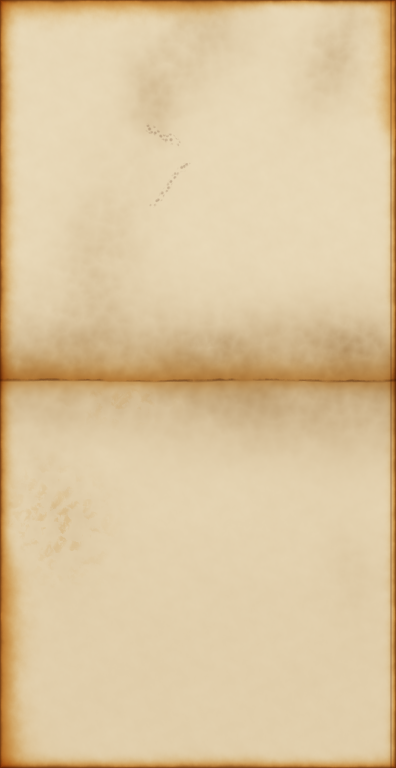
A Shadertoy shader for this texture:

```glsl
// Aged parchment with scorched borders, a horizontal fold and faint stains.

const vec3 PAPER = vec3(0.908, 0.844, 0.716);
const vec3 SCORCH = vec3(0.11, 0.34, 0.82);  // absorption of orange burn
const vec3 SMUDGE = vec3(0.20, 0.30, 0.45);  // absorption of brown dirt
const vec3 CHAR = vec3(0.70, 0.90, 1.00);    // absorption of dark edges

vec2 hash2(vec2 cell) {
    vec3 h = fract(cell.xyx * vec3(0.1031, 0.1030, 0.0973));
    h += dot(h, h.yzx + 33.33);
    return fract((h.xx + h.yz) * h.zy);
}

// Distance to the nearest scattered point
float cellular(vec2 p) {
    vec2 base = floor(p), f = fract(p);
    float nearest = 8.0;
    for (int y = -1; y <= 1; y++)
        for (int x = -1; x <= 1; x++) {
            vec2 o = vec2(x, y);
            vec2 d = o + hash2(base + o) - f;
            nearest = min(nearest, dot(d, d));
        }
    return sqrt(nearest);
}

// Soft layered sines, about -1 to 1
float waves(vec2 p) {
    float sum = 0.0, gain = 0.5;
    for (int i = 0; i < 5; i++) {
        sum += gain * sin(p.x + 1.3 * sin(p.y)) * cos(p.y + 0.7 * sin(p.x));
        p = mat2(1.5, 1.1, -1.1, 1.5) * p + 2.7;
        gain *= 0.62;
    }
    return sum;
}

// Rotated soft elliptical patch
float patchAt(vec2 p, vec2 centre, vec2 radius, float angle) {
    vec2 d = p - centre;
    float c = cos(angle), s = sin(angle);
    d = vec2(c * d.x + s * d.y, c * d.y - s * d.x) / radius;
    return exp(-dot(d, d));
}

float segmentDistance(vec2 p, vec2 a, vec2 b) {
    vec2 ab = b - a;
    return length(p - a - ab * clamp(dot(p - a, ab) / dot(ab, ab), 0.0, 1.0));
}

float glow(float d, float width) {
    return exp(-pow(max(d, 0.0) / width, 1.3));
}

// Scorch in x and charring in y along the four borders
vec2 borders(vec2 p, float width, float wobble) {
    float right = width - p.x, top = 1.0 - p.y;
    float rough = 1.0 + 0.3 * wobble;
    float leftWidth = mix(0.0075, 0.0150, 1.0 - smoothstep(0.22, 0.30, p.y));
    leftWidth += 0.0010 * smoothstep(0.50, 0.54, p.y);
    float rightWidth = mix(0.0050, 0.0130, smoothstep(0.80, 0.86, p.y));
    float topWidth = mix(0.0115, 0.0050, smoothstep(0.25, 0.36, p.x));
    float burn = 1.7 * glow(p.x, leftWidth * rough);
    burn += 1.6 * glow(right, rightWidth * rough);
    burn += 1.6 * glow(top, topWidth * rough);
    burn += 1.6 * glow(p.y, 0.0065 * rough);
    burn += 0.6 * glow(length(p), 0.028);
    float edge = min(min(p.x, right), min(p.y, top));
    float soot = 0.70 * glow(edge, 0.0017 * (1.0 + 0.9 * wobble));
    soot += 0.28 * smoothstep(0.0020, 0.0, abs(right - 0.0065));
    return vec2(burn, soot);
}

// Scorch, dirt and crease darkness around the fold
vec3 fold(vec2 p, float wobble, float grain, float mottled) {
    float crease = 0.5045 + 0.0008 * sin(p.x * 24.0) + 0.0010 * grain;
    float d = p.y - crease, above = smoothstep(-0.002, 0.002, d);
    float side = smoothstep(0.08, 0.38, p.x);
    float burn = mix(0.70, 1.15 - 0.25 * side, above);
    burn *= glow(abs(d), mix(0.011, 0.020, above) * (1.0 + 0.3 * wobble));
    float reach = mix(0.064 + 0.016 * side, 0.080, above);
    float dirt = mix(0.46 + 0.36 * side, 0.70 + 0.10 * side, above);
    dirt *= exp(-d * d / (reach * reach));
    dirt *= 0.95 + 0.25 * wobble + 0.30 * mottled;
    float line = smoothstep(0.0026 + 0.0008 * wobble, 0.0, abs(d));
    line *= clamp(0.55 + 0.7 * grain + 0.25 * sin(p.x * 31.0), 0.15, 1.0);
    return vec3(burn, max(dirt, 0.0), line);
}

// Broad stains lying across both halves
float stains(vec2 p) {
    float s = 0.22 * patchAt(p, vec2(0.250, 0.94), vec2(0.090, 0.055), 0.8);
    s += 0.20 * patchAt(p, vec2(0.200, 0.865), vec2(0.028, 0.050), 0.2);
    s += 0.22 * patchAt(p, vec2(0.130, 0.66), vec2(0.050, 0.120), -0.25);
    s += 0.32 * patchAt(p, vec2(0.435, 0.93), vec2(0.036, 0.068), -0.4);
    s += 0.36 * patchAt(p, vec2(0.455, 0.555), vec2(0.045, 0.025), 0.0);
    s += 0.25 * patchAt(p, vec2(0.280, 0.550), vec2(0.040, 0.022), 0.0);
    s += 0.14 * patchAt(p, vec2(0.075, 0.34), vec2(0.060, 0.090), 0.4);
    return s + 0.09 * patchAt(p, vec2(0.455, 0.25), vec2(0.040, 0.060), 0.3);
}

void mainImage(out vec4 fragColor, in vec2 fragCoord) {
    vec2 p = fragCoord / iResolution.y;
    float width = iResolution.x / iResolution.y;
    float cloud = waves(p * 26.0), grain = waves(p * 110.0 + 4.0);
    vec2 warped = p + 0.006 * vec2(cloud, grain);
    float mottled = 0.55 - cellular(warped * 55.0);

    vec2 edge = borders(p, width, 0.6 * cloud + 0.4 * grain);
    vec3 crease = fold(p, cloud, grain, mottled);
    float dirt = crease.y + stains(p) * (1.0 + 0.5 * cloud + 0.7 * mottled);
    dirt += 0.02 * cloud + 0.028 * grain + 0.15 * (1.0 - smoothstep(0.1, 0.6, p.y));

    // Rusty blotches in the lower left and below the fold
    float blotch = smoothstep(0.42, 0.08, cellular(warped * 48.0 + 0.4 * grain));
    float zone = patchAt(p, vec2(0.075, 0.32), vec2(0.050, 0.060), 0.5);
    zone += 0.7 * patchAt(p, vec2(0.160, 0.475), vec2(0.055, 0.022), 0.0);
    float rust = 0.20 * blotch * zone;

    // Broken dark scuffs in the upper half
    float scuff = min(segmentDistance(warped, vec2(0.195, 0.834), vec2(0.230, 0.814)),
                      segmentDistance(warped, vec2(0.243, 0.787), vec2(0.198, 0.730)));
    float speck = smoothstep(0.6, 0.1, cellular(p * 190.0));
    float marks = 0.24 * speck * smoothstep(0.005, 0.0, scuff);

    vec3 absorbed = SCORCH * (edge.x + crease.x + rust) + SMUDGE * dirt;
    absorbed += CHAR * (edge.y + 0.42 * crease.z + marks);
    fragColor = vec4(PAPER * exp(-absorbed), 1.0);
}
```
